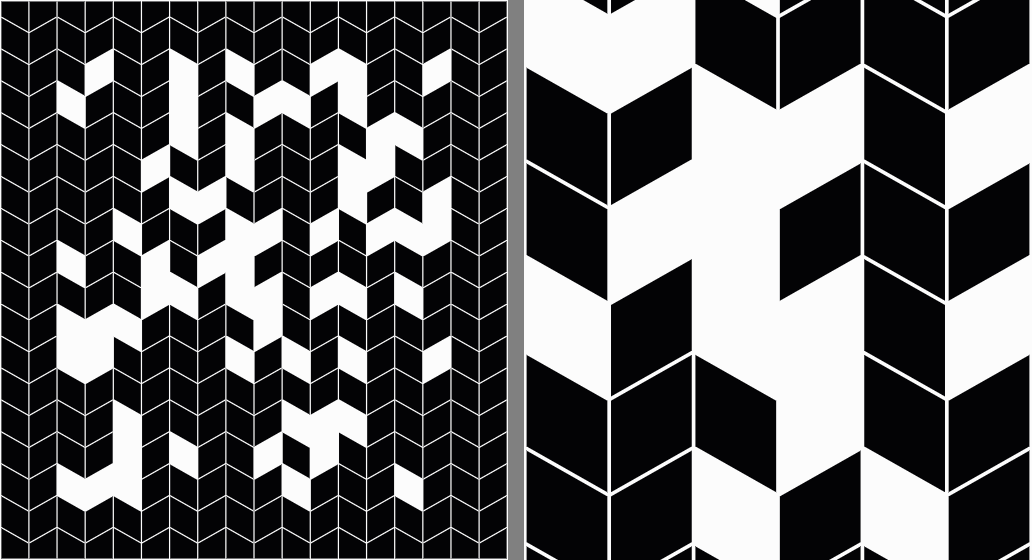
Left, the full canvas; right, a detail of the centre.
A Shadertoy shader for this pattern:

```glsl
// Black chevron tiling of slanted tiles with thin white joints and scattered white tiles.

float hash(vec2 cell) {
    return fract(sin(dot(cell, vec2(12.9898, 78.233))) * 43758.5453);
}

// White tiles fall at random, leaving a plain margin around the field.
float isWhiteTile(vec2 cell) {
    bool inField = cell.x > 1.5 && cell.x < 15.5 && cell.y > 0.5 && cell.y < 14.5;
    return inField && hash(cell) < 0.286 ? 1.0 : 0.0;
}

void mainImage(out vec4 fragColor, in vec2 fragCoord) {
    vec2 canvas = vec2(iResolution.x / iResolution.y, 1.0);
    float pixel = 1.0 / iResolution.y;

    // Slightly inset frame, with y running down from the top
    vec2 uv = (fragCoord / iResolution.xy - 0.5) * 1.003 + 0.5;
    uv.y = 1.0 - uv.y;

    // 18 columns by 17.5 rows, sheared up and down in alternate columns
    vec2 tiles = vec2(18.0, 17.5);
    vec2 tileSize = canvas / tiles;
    vec2 grid = uv * tiles;
    float zigzag = 1.0 - abs(mod(grid.x, 2.0) - 1.0);
    grid.y -= 0.5 + 0.5 * zigzag;

    // Distance to the upright and slanted joints, in canvas heights
    vec2 joint = abs(fract(grid + 0.5) - 0.5) * tileSize;
    joint.y *= tileSize.x / length(tileSize * vec2(1.0, 0.5));

    // Outer frame: negative outside, so the rim stays white
    vec2 rim = min(uv, 1.0 - uv) * canvas;
    float lineDist = min(min(joint.x, joint.y), min(rim.x, rim.y));
    float line = clamp((0.0011 - lineDist) / pixel + 0.5, 0.0, 1.0);

    // Joints and white tiles share one paper colour
    float white = max(line, isWhiteTile(floor(grid)));
    vec3 ink = vec3(0.01, 0.01, 0.02);
    fragColor = vec4(mix(ink, vec3(0.99), white), 1.0);
}
```
